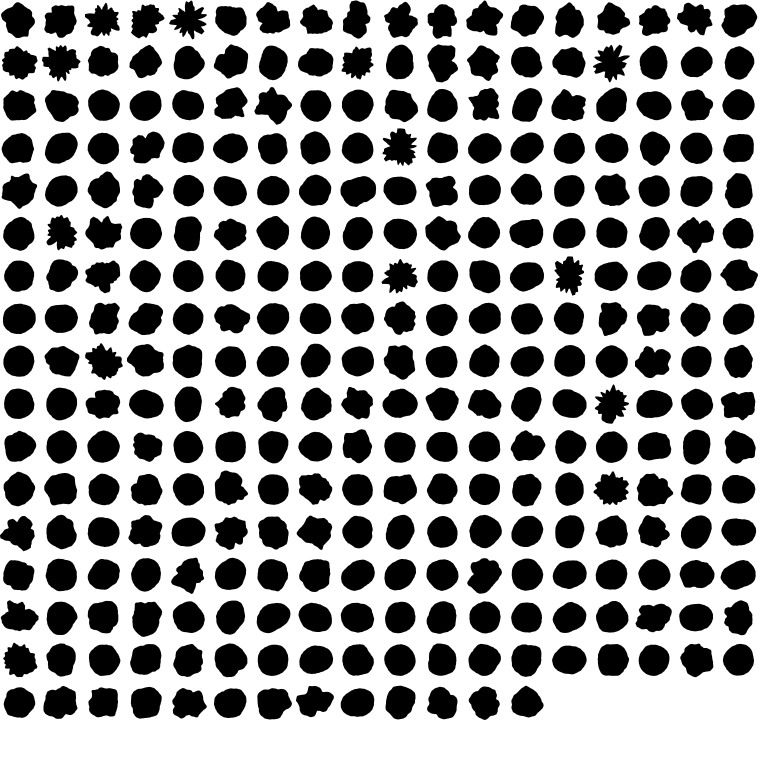
Write a Shadertoy shader that draws this pattern.

```glsl
// A sheet of black, hand-worn dots on white, in rows of eighteen with a short last row.
// Each dot is a polar outline: a circle stretched and bent by gradient noise sampled
// around a ring, with its own seed and wear. The upper rows are the most ragged.

const float GRID = 18.0;                  // cells across and down the canvas
const float DOT_COUNT = 301.0;            // filled in reading order from the top left
const vec2  DOT_CENTER = vec2(0.45, 0.47); // within a cell, measured from its top left
const float DOT_RADIUS = 0.365;           // in cells
const float MAX_RADIUS = 0.46;            // keeps ragged dots inside their cells
const float STRETCH = 0.13;
const vec2  BEND = vec2(0.10, 0.40);      // broad dents: fresh dot, worn dot
const vec2  CORNER = vec2(0.04, 0.75);    // pointed bumps: fresh dot, worn dot
const float JAG = 0.75;                   // torn edges on a few dots
const float TREMOR = 0.025;
const vec3  PAPER = vec3(1.0);
const vec3  INK = vec3(0.0);

vec2 hash22(vec2 p) {
    vec3 q = fract(p.xyx * vec3(0.1031, 0.1030, 0.0973));
    q += dot(q, q.yzx + 33.33);
    return fract((q.xx + q.yz) * q.zy);
}

vec2 latticeGradient(vec2 p) {
    float angle = 6.28319 * hash22(p).x;
    return vec2(cos(angle), sin(angle));
}

float gradientNoise(vec2 p) {
    vec2 i = floor(p);
    vec2 f = p - i;
    vec2 u = f * f * f * (f * (f * 6.0 - 15.0) + 10.0);
    vec2 e = vec2(0.0, 1.0);
    float a = dot(latticeGradient(i), f);
    float b = dot(latticeGradient(i + e.yx), f - e.yx);
    float c = dot(latticeGradient(i + e.xy), f - e.xy);
    float d = dot(latticeGradient(i + e.yy), f - e.yy);
    return mix(mix(a, b, u.x), mix(c, d, u.x), u.y);
}

// Radius of a cell's dot in the given direction
float outline(float angle, vec2 cell) {
    vec2 ring = vec2(cos(angle), sin(angle));
    vec2 traits = hash22(cell + 71.0);
    vec2 shape = hash22(cell + 137.0);
    vec2 seed = cell * 20.0 + 40.0 + 5.0 * hash22(cell + 211.0);

    // Wear is rare in general, but common near the top row
    float topRow = exp(-1.2 * cell.y);
    float wear = pow(traits.x, mix(3.5, 0.7, topRow));
    float torn = smoothstep(0.95 - 0.12 * topRow, 1.0, traits.y);

    float stretch = STRETCH * shape.x * shape.x * cos(2.0 * (angle - 2.2 * shape.y + 0.6));
    float bend = mix(BEND.x, BEND.y, sqrt(wear)) * gradientNoise(seed + 0.95 * ring);
    float bump = gradientNoise(seed + 7.0 + 1.7 * ring);
    float corner = mix(CORNER.x, CORNER.y, wear) * bump * (0.25 + 1.5 * abs(bump));
    float jag = JAG * torn * gradientNoise(seed + 3.0 + 3.6 * ring);
    float tremor = TREMOR * gradientNoise(seed + 11.0 + 5.0 * ring);

    return min(DOT_RADIUS * (1.0 + stretch + bend + corner + jag + tremor), MAX_RADIUS);
}

// Approximate signed distance to the dot, corrected for the slope of its outline
float dotDistance(vec2 p, vec2 cell) {
    const float STEP = 0.01;
    float angle = atan(p.y, p.x);
    float radius = outline(angle, cell);
    float slope = (outline(angle + STEP, cell) - radius) / (STEP * radius);
    return (length(p) - radius) / sqrt(1.0 + slope * slope);
}

void mainImage(out vec4 fragColor, in vec2 fragCoord) {
    // Cells are counted from the top left
    vec2 uv = fragCoord / iResolution.xy;
    vec2 grid = vec2(uv.x, 1.0 - uv.y) * GRID;
    vec2 cell = floor(grid);
    vec2 p = (fract(grid) - DOT_CENTER) * vec2(1.0, -1.0);

    // Fill the dot with an edge one pixel wide, and leave the end of the sheet blank
    float pixel = GRID / min(iResolution.x, iResolution.y);
    float ink = clamp(0.5 - dotDistance(p, cell) / pixel, 0.0, 1.0);
    ink *= step(cell.y * GRID + cell.x + 0.5, DOT_COUNT);

    fragColor = vec4(mix(PAPER, INK, ink), 1.0);
}
```
